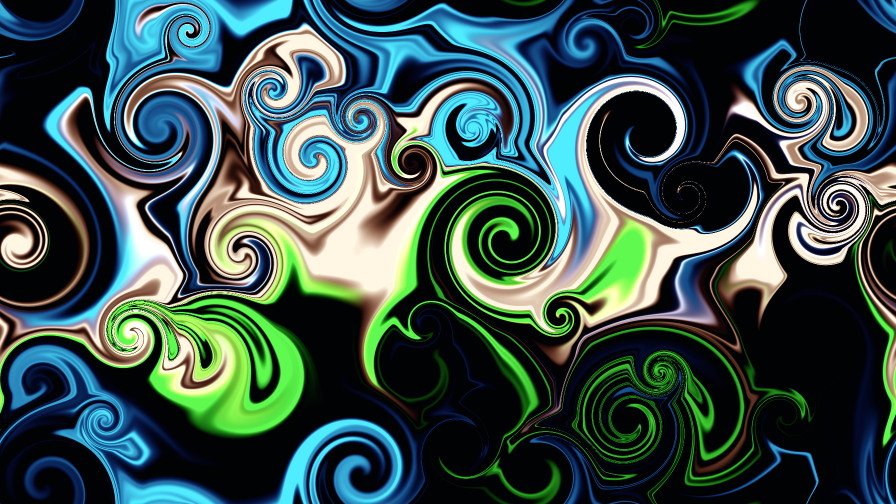
A Shadertoy shader for this background:

```glsl
// Glowing blue, cream and green dyes stirred into curling vortices on black; tiles seamlessly.

// Vortex layers: grid cells, radius in canvas heights, twist in radians, share of cells used
const ivec2 HUGE_CELLS = ivec2(3, 2);
const ivec2 LARGE_CELLS = ivec2(5, 3);
const ivec2 MEDIUM_CELLS = ivec2(8, 5);
const ivec2 SMALL_CELLS = ivec2(12, 7);
const vec3 HUGE_SWIRL = vec3(0.36, 2.6, 0.90);
const vec3 LARGE_SWIRL = vec3(0.27, 5.5, 0.90);
const vec3 MEDIUM_SWIRL = vec3(0.17, 9.5, 0.70);
const vec3 SMALL_SWIRL = vec3(0.08, 9.0, 0.20);

// Dye bands: centre height, half width, edge softness
const vec3 BLUE_BAND = vec3(0.88, 0.22, 0.06);
const vec3 CREAM_BAND = vec3(0.53, 0.13, 0.04);
const vec3 GREEN_BAND = vec3(0.35, 0.06, 0.03);

// Dye patches: noise threshold, softness
const vec2 BLUE_PATCH = vec2(0.50, 0.17);
const vec2 CREAM_PATCH = vec2(0.47, 0.11);
const vec2 GREEN_PATCH = vec2(0.40, 0.11);

// Full-strength dye colours, and how quickly each channel fades
const vec3 BLUE_PEAK = vec3(0.31, 0.92, 1.00);
const vec3 BLUE_FADE = vec3(1.6, 1.3, 0.75);
const vec3 CREAM_PEAK = vec3(1.00, 0.96, 0.88);
const vec3 CREAM_FADE = vec3(0.8, 1.25, 1.5);
const vec3 GREEN_PEAK = vec3(0.37, 0.97, 0.30);
const vec3 GREEN_FADE = vec3(1.7, 0.9, 2.0);
const vec3 BACKGROUND = vec3(0.005, 0.007, 0.012);

const vec2 PATCH_CELLS = vec2(9.0, 5.0);
const vec2 DETAIL_CELLS = vec2(18.0, 10.0);
const vec2 STREAK_CELLS = vec2(25.0, 14.0);
const float WOBBLE = 0.16;
const int AA = 2;

vec3 hash33(vec3 p) {
    p = fract(p * vec3(0.1031, 0.1030, 0.0973));
    p += dot(p, p.yxz + 33.33);
    return fract((p.xxy + p.yxx) * p.zyx);
}

// Whole-number wrap; the half keeps rounding errors away from the cell border
vec2 wrapCell(vec2 i, vec2 cells) {
    return floor(mod(i + 0.5, cells));
}

// Value noise on the unit tile, wrapping after a whole number of cells
float tileNoise(vec2 uv, vec2 cells, float seed) {
    vec2 u = uv * cells, i = floor(u), f = u - i;
    f = f * f * f * (f * (f * 6.0 - 15.0) + 10.0);
    vec2 a = wrapCell(i, cells), b = wrapCell(i + 1.0, cells);
    float low = mix(hash33(vec3(a, seed)).x, hash33(vec3(b.x, a.y, seed)).x, f.x);
    float high = mix(hash33(vec3(a.x, b.y, seed)).x, hash33(vec3(b, seed)).x, f.x);
    return mix(low, high, f.y);
}

// Twist space around the jittered centres of one vortex layer
vec2 stir(vec2 p, vec2 period, ivec2 cells, vec3 swirl, float seed) {
    for (int y = 0; y < cells.y; y++)
    for (int x = 0; x < cells.x; x++) {
        vec2 cell = vec2(x, y);
        vec3 place = hash33(vec3(cell, seed));
        if (place.z > swirl.z) continue;
        vec3 kind = hash33(vec3(cell, seed + 17.0));
        vec2 centre = (cell + 0.15 + 0.7 * place.xy) / vec2(cells) * period;
        vec2 d = p - centre;
        d -= period * round(d / period);
        float fall = 1.0 - length(d) / (swirl.x * (0.75 + 0.5 * kind.x));
        if (fall <= 0.0) continue;
        float spin = kind.y < 0.5 ? -1.0 : 1.0;
        float angle = spin * swirl.y * (0.7 + 0.6 * kind.z) * fall * fall;
        float c = cos(angle), s = sin(angle);
        p = centre + mat2(c, s, -s, c) * d;
    }
    return p;
}

// Dye density: a wrapped horizontal band broken into soft patches
float dye(vec2 uv, float height, vec3 band, vec2 edge, float seed) {
    float offset = height - band.x;
    offset = abs(offset - round(offset));
    float inBand = 1.0 - smoothstep(band.y - band.z, band.y + band.z, offset);
    float n = mix(tileNoise(uv, PATCH_CELLS, seed), tileNoise(uv, DETAIL_CELLS, seed + 5.0), 0.4);
    return inBand * smoothstep(edge.x - edge.y, edge.x + edge.y, n);
}

vec3 tint(float density, vec3 peak, vec3 fade) {
    return peak * pow(vec3(clamp(density, 0.0001, 1.0)), fade);
}

vec3 fluid(vec2 p, vec2 period) {
    p = stir(p, period, SMALL_CELLS, SMALL_SWIRL, 3.0);
    p = stir(p, period, MEDIUM_CELLS, MEDIUM_SWIRL, 11.0);
    p = stir(p, period, LARGE_CELLS, LARGE_SWIRL, 29.0);
    p = stir(p, period, HUGE_CELLS, HUGE_SWIRL, 37.0);

    vec2 uv = p / period;
    float height = uv.y + WOBBLE * (tileNoise(uv, vec2(5.0, 3.0), 41.0) - 0.5);
    float streak = 0.45 + 1.2 * tileNoise(uv, STREAK_CELLS, 53.0);

    vec3 col = BACKGROUND;
    col += tint(streak * dye(uv, height, BLUE_BAND, BLUE_PATCH, 61.0), BLUE_PEAK, BLUE_FADE);
    col += tint(1.2 * streak * dye(uv, height, CREAM_BAND, CREAM_PATCH, 67.0), CREAM_PEAK, CREAM_FADE);
    col += tint(1.2 * streak * dye(uv, height, GREEN_BAND, GREEN_PATCH, 79.0), GREEN_PEAK, GREEN_FADE);
    return min(col, 1.0);
}

void mainImage(out vec4 fragColor, in vec2 fragCoord) {
    vec2 period = iResolution.xy / iResolution.y;
    vec3 sum = vec3(0.0);
    for (int k = 0; k < AA * AA; k++) {
        vec2 shift = (vec2(k % AA, k / AA) + 0.5) / float(AA) - 0.5;
        sum += fluid((fragCoord + shift) / iResolution.y, period);
    }
    fragColor = vec4(sum / float(AA * AA), 1.0);
}
```
